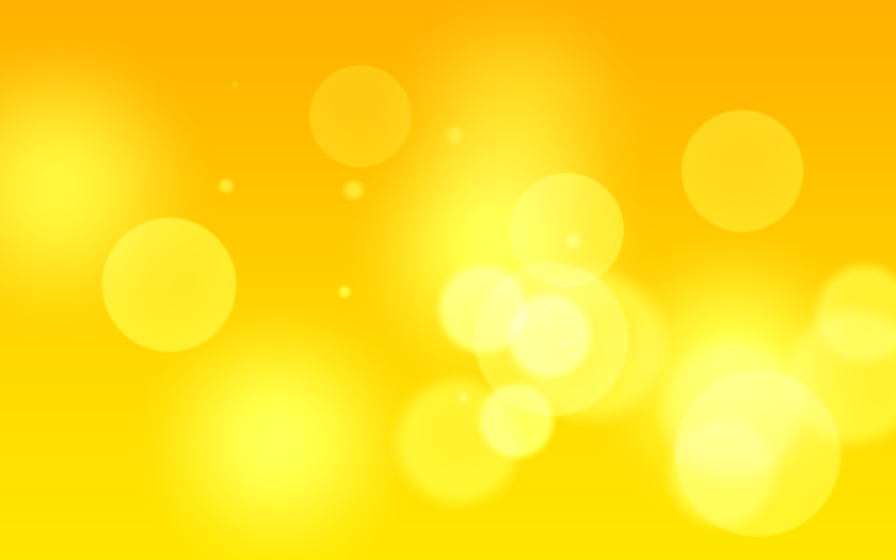
Write a Shadertoy shader that draws this background.

```glsl
#define SKY_TOP vec3(1.0, 0.70, 0.0)
#define SKY_MIDDLE vec3(1.0, 0.835, 0.0)
#define SKY_BOTTOM vec3(1.0, 0.93, 0.0)
#define LIGHT_TINT vec3(0.0, 0.95, 0.27)
#define GLOW_COUNT 5
#define BLUR_COUNT 6
#define DISC_COUNT 6
#define HIGHLIGHT_COUNT 3
#define SPARK_COUNT 8

// Low-discrepancy scatter in the unit square
vec2 scatter(float n, vec2 phase) {
    return fract(phase + n * vec2(0.7549, 0.5698));
}

// Lit disc: softness 0 is crisp, 1 fades from centre to twice the radius
float disc(float dist, float radius, float softness) {
    float edge = max(softness * radius, 1.0 / iResolution.y);
    float mask = 1.0 - smoothstep(radius - edge, radius + edge, dist);
    float rim = mix(0.85, 1.0, smoothstep(0.2 * radius, radius, dist));
    return mask * mix(rim, 1.0, softness);
}

// Screens a layer of discs, scattered in the box lo..hi, over the colour
vec3 addLights(vec3 color, vec2 p, int count, vec2 lo, vec2 hi, vec2 phase,
               vec2 radii, float softness, float strength) {
    float aspect = iResolution.x / iResolution.y;
    for (int i = 1; i <= count; i++) {
        float n = float(i);
        vec2 center = mix(lo, hi, scatter(n, phase));
        float radius = mix(radii.x, radii.y, fract(n * 0.618));
        float dist = length(p - center * vec2(aspect, 1.0));
        // Lights near the top are fainter
        float power = strength * mix(1.0, 0.3, smoothstep(0.5, 0.9, center.y));
        vec3 light = min(LIGHT_TINT * power * disc(dist, radius, softness), 1.0);
        color = 1.0 - (1.0 - color) * (1.0 - light);
    }
    return color;
}

void mainImage(out vec4 fragColor, in vec2 fragCoord) {
    vec2 p = fragCoord / iResolution.y;

    // Warm vertical gradient
    vec3 color = mix(SKY_BOTTOM, SKY_MIDDLE, smoothstep(-0.3, 0.6, p.y));
    color = mix(color, SKY_TOP, smoothstep(0.3, 1.05, p.y));

    // Wide glows
    color = addLights(color, p, GLOW_COUNT, vec2(0.0, 0.1), vec2(1.0, 0.9),
                      vec2(0.8, 0.0), vec2(0.13, 0.15), 1.0, 1.25);
    // Out-of-focus discs gathered at the lower right
    color = addLights(color, p, BLUR_COUNT, vec2(0.5, 0.1), vec2(1.1, 0.5),
                      vec2(0.0), vec2(0.08, 0.14), 0.2, 0.75);
    // Crisp discs
    color = addLights(color, p, DISC_COUNT, vec2(0.05, 0.1), vec2(0.92, 0.8),
                      vec2(0.14, 0.28), vec2(0.155, 0.08), 0.03, 0.65);
    // Pale highlights where the lights crowd together
    color = addLights(color, p, HIGHLIGHT_COUNT, vec2(0.5, 0.2), vec2(0.65, 0.55),
                      vec2(0.0), vec2(0.06, 0.08), 0.18, 1.4);
    // Small sparks
    color = addLights(color, p, SPARK_COUNT, vec2(0.2, 0.2), vec2(0.7, 0.85),
                      vec2(0.35, 0.15), vec2(0.004, 0.016), 0.6, 0.9);

    fragColor = vec4(color, 1.0);
}
```
